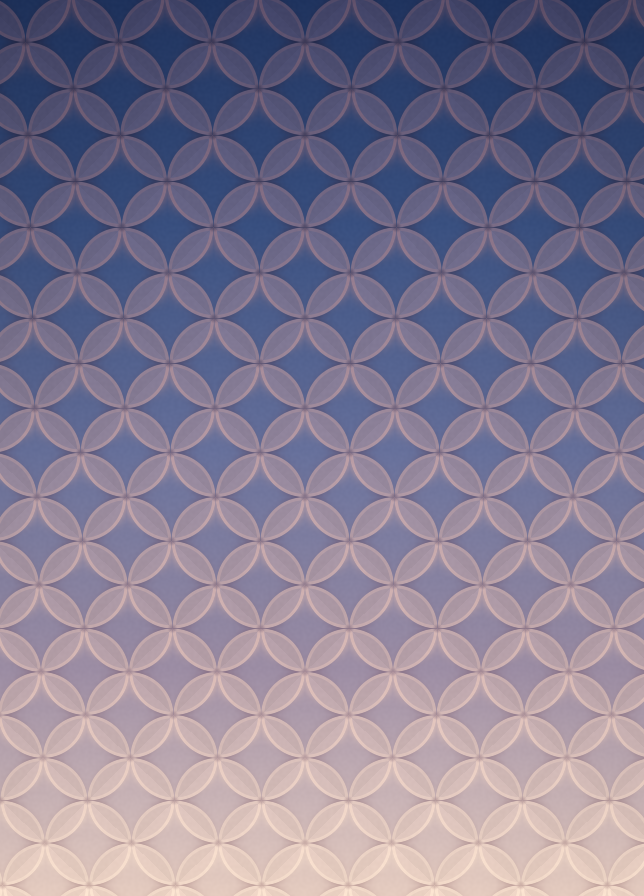
This pattern is drawn by a WebGL 2 fragment shader. Its source:

```glsl
#version 300 es
precision highp float;

uniform vec2 u_resolution;
out vec4 fragColor;

#define ROWS_TOP 19.0      // node rows per canvas height at the top
#define ROWS_GROWTH 1.15   // extra rows gained by foreshortening
#define ROW_SHIFT 0.895
#define COLS_TOP 19.17     // half columns per canvas height at the top
#define COLS_GROWTH 1.6
#define CENTRE_X -0.019    // vanishing axis relative to the middle
#define RIM_WIDTH 0.036
#define GLOW 0.62
#define SHADOW 0.42
#define GRAIN 0.012

// Five evenly spaced colour stops
vec3 ramp(float t, vec3 a, vec3 b, vec3 c, vec3 d, vec3 e) {
  t = clamp(t, 0.0, 1.0) * 4.0;
  vec3 col = mix(a, b, clamp(t, 0.0, 1.0));
  col = mix(col, c, clamp(t - 1.0, 0.0, 1.0));
  col = mix(col, d, clamp(t - 2.0, 0.0, 1.0));
  return mix(col, e, clamp(t - 3.0, 0.0, 1.0));
}

vec2 hashGradient(vec2 p) {
  vec3 q = fract(vec3(p.xyx) * vec3(0.1031, 0.1030, 0.0973));
  q += dot(q, q.yzx + 33.33);
  float angle = 6.28318 * fract((q.x + q.y) * q.z);
  return vec2(cos(angle), sin(angle));
}

float gradientNoise(vec2 p) {
  vec2 i = floor(p), f = fract(p);
  vec2 w = f * f * f * (f * (f * 6.0 - 15.0) + 10.0);
  vec2 o = vec2(0.0, 1.0);
  float low = mix(dot(hashGradient(i), f),
                  dot(hashGradient(i + o.yx), f - o.yx), w.x);
  float high = mix(dot(hashGradient(i + o.xy), f - o.xy),
                   dot(hashGradient(i + o.yy), f - o.yy), w.x);
  return mix(low, high, w.y);
}

void main() {
  vec2 p = (gl_FragCoord.xy - vec2(0.5 * u_resolution.x, 0.0)) / u_resolution.y;
  float down = 1.0 - p.y;
  float aa = 0.65 * (ROWS_TOP + ROWS_GROWTH) / u_resolution.y;

  // Lattice with slight perspective; nodes lie where x + y is even
  vec2 g = vec2((p.x - CENTRE_X) * (COLS_TOP + COLS_GROWTH * down),
                ROW_SHIFT - down * (ROWS_TOP + ROWS_GROWTH * down));

  // Diamond cell, then distance to the nearest neighbouring unit circle
  vec2 f = fract(0.5 * vec2(g.x + g.y, g.x - g.y)) - 0.5;
  vec2 d = vec2(f.x + f.y, f.x - f.y);
  float edge = length(abs(d) - 1.0) - 1.0;
  float outside = max(edge, 0.0);
  float under = smoothstep(-0.1, 0.55, d.y);   // edges of petals above a star

  // Overall colour fade
  vec3 petal = ramp(down, vec3(0.25, 0.26, 0.40), vec3(0.41, 0.40, 0.53),
                    vec3(0.57, 0.52, 0.61), vec3(0.73, 0.64, 0.67),
                    vec3(0.92, 0.82, 0.76));
  vec3 star = ramp(down, vec3(0.12, 0.20, 0.37), vec3(0.22, 0.31, 0.50),
                   vec3(0.40, 0.44, 0.61), vec3(0.62, 0.56, 0.65),
                   vec3(0.90, 0.80, 0.75));
  vec3 warm = ramp(down, vec3(0.38, 0.30, 0.39), vec3(0.54, 0.43, 0.50),
                   vec3(0.73, 0.60, 0.62), vec3(0.86, 0.73, 0.70),
                   vec3(0.97, 0.88, 0.80));
  vec3 shade = ramp(down, vec3(0.13, 0.13, 0.24), vec3(0.22, 0.21, 0.33),
                    vec3(0.36, 0.31, 0.43), vec3(0.53, 0.43, 0.51),
                    vec3(0.72, 0.59, 0.57));

  // Recessed star: warm light at its top, shadow in its side corners
  float glow = exp(-outside * 7.0) * smoothstep(0.05, 0.75, d.y);
  float corner = smoothstep(0.3, 0.95, abs(d.x)) * exp(-outside * 6.0);
  float contact = exp(-outside * 14.0) * (1.0 - under);
  star = mix(star, warm, GLOW * glow);
  star = mix(star, shade, clamp(SHADOW * (1.7 * corner + 0.4 * contact), 0.0, 0.85));

  // Raised petal: soft tilt and a thin lit rim
  petal *= 1.0 + 0.035 * d.y;
  float rim = 1.0 - smoothstep(RIM_WIDTH - aa, RIM_WIDTH + aa, abs(edge + RIM_WIDTH));
  petal = mix(petal, warm + 0.03, rim * mix(0.4, 0.8, under));

  vec3 col = mix(star, petal, 1.0 - smoothstep(-aa, aa, edge));

  // Small dark joints at the nodes
  float node = length(vec2(1.0 - max(abs(d.x), abs(d.y)), min(abs(d.x), abs(d.y))));
  col = mix(col, shade, 0.5 * (1.0 - smoothstep(0.02, 0.13, node)));

  // Dim upper corners, uneven light and fine grain
  col *= 1.0 - 0.6 * p.x * p.x * (1.0 - down);
  col += GRAIN * (gradientNoise(p * 5.0 + 20.0) + gradientNoise(p * 230.0 + 90.0));
  fragColor = vec4(clamp(col, 0.0, 1.0), 1.0);
}
```
